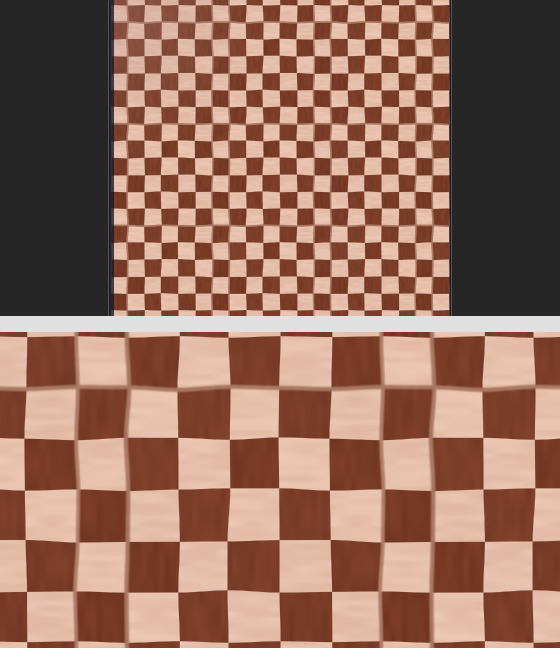
Top, the full canvas; bottom, a detail of the centre.
Give the GLSL for this pattern, as a WebGL 1 fragment shader.

```glsl
precision highp float;
// A wooden chequerboard panel between plain charcoal margins.
// Cells come from a smoothed parity product; grain, warped joints and soft
// seams repeat every six cells, with a haze and a shaded left edge on top.

uniform vec2 u_resolution;

#define CELL 0.05363               // cell side, in canvas heights
#define HALF_COLUMNS 10.0          // columns either side of the centre
#define TILE 6.0                   // cells before the wear repeats
#define WARP 0.07                  // joint unevenness, in cells
#define SEAM_BLUR 0.07             // extra softness along seams, in cells
#define FRAME_HALF 0.5420          // hairline position, in canvas heights
#define SHADE_EDGE -0.5255         // right end of the shaded left strip
#define MARGIN_COLOR vec3(0.15, 0.15, 0.15)
#define LIGHT_WOOD vec3(0.90, 0.75, 0.67)
#define DARK_WOOD vec3(0.475, 0.235, 0.155)
#define SHADE_COLOR vec3(0.09, 0.09, 0.14)
#define HAZE_COLOR vec3(0.72, 0.56, 0.56)

float hash(vec2 p) {
  vec3 q = fract(vec3(p.xyx) * 0.1031);
  q += dot(q, q.yzx + 33.33);
  return fract((q.x + q.y) * q.z);
}

// Value noise whose lattice wraps after the given period.
float tiledNoise(vec2 p, vec2 period, float seed) {
  vec2 i = floor(p);
  vec2 f = fract(p);
  f = f * f * (3.0 - 2.0 * f);
  vec2 a = mod(i, period) + seed;
  vec2 b = mod(i + 1.0, period) + seed;
  return mix(mix(hash(a), hash(vec2(b.x, a.y)), f.x),
             mix(hash(vec2(a.x, b.y)), hash(b), f.x), f.y);
}

// Fine streaks; stretch holds the lattice steps per cell on each axis.
float grain(vec2 p, vec2 stretch, float seed) {
  return tiledNoise(p * stretch, stretch * TILE, seed) - 0.5;
}

// Alternates between +1 and -1 per cell, softened at the joints.
vec2 alternate(vec2 p, vec2 softness) {
  vec2 side = 1.0 - 2.0 * mod(floor(p), 2.0);
  vec2 toJoint = 0.5 - abs(fract(p) - 0.5);
  return side * smoothstep(vec2(0.0), softness, toJoint);
}

// Coverage near a joint line that repeats once per tile.
float seam(float x, float line, float width) {
  float d = abs(mod(x - line + 0.5 * TILE, TILE) - 0.5 * TILE);
  return 1.0 - smoothstep(0.0, width, d);
}

vec3 woodBoard(vec2 p, float pixel) {
  vec2 shift = vec2(tiledNoise(p, vec2(TILE), 11.0),
                    tiledNoise(p, vec2(TILE), 47.0)) - 0.5;
  vec2 q = p + WARP * shift;
  vec2 worn = vec2(max(seam(q.x, 2.0, 0.2), seam(q.x, 3.0, 0.2)),
                   seam(q.y, 2.0, 0.2));
  vec2 cheq = alternate(q, vec2(0.6 * pixel) + SEAM_BLUR * worn);
  float lightness = 0.5 + 0.5 * cheq.x * cheq.y;

  // Pale cells have horizontal grain, dark cells vertical.
  float tone = hash(mod(floor(q), TILE) + 5.0) - 0.5;
  float across = grain(p, vec2(2.0, 9.0), 3.0);
  float along = grain(p, vec2(9.0, 2.0), 71.0);
  vec3 pale = LIGHT_WOOD + vec3(0.04, 0.06, 0.065) * across + 0.018 * tone;
  vec3 deep = DARK_WOOD + vec3(0.06, 0.04, 0.03) * along + 0.025 * tone;
  vec3 color = mix(deep, pale, lightness);

  // Grime gathers in the worn joints.
  float grime = max(seam(q.x, 3.0, 0.09), seam(q.y, 2.0, 0.09));
  return mix(color, vec3(0.60, 0.41, 0.34), 0.3 * grime);
}

float hairline(float x, float center, float pixel) {
  return 1.0 - smoothstep(0.3 * pixel, 0.0012 + 0.5 * pixel, abs(x - center));
}

void main() {
  vec2 uv = (gl_FragCoord.xy - 0.5 * u_resolution) / u_resolution.y;
  float pixel = 1.0 / u_resolution.y;
  vec3 color = woodBoard(uv / CELL, pixel / CELL);

  // Pale haze falling off from the upper left corner.
  float haze = 1.0 - smoothstep(0.0, 0.5, length(uv - vec2(-0.48, 0.46)));
  color = mix(color, HAZE_COLOR, 0.24 * haze);

  // Translucent shade over the left edge, solid beyond the board.
  float shade = 1.0 - smoothstep(-0.5 * pixel, 0.5 * pixel, uv.x - SHADE_EDGE);
  color = mix(color, SHADE_COLOR, 0.78 * shade);
  float boardHalf = HALF_COLUMNS * CELL;
  float outside = smoothstep(-0.5 * pixel, 0.5 * pixel, abs(uv.x) - boardHalf);
  color = mix(color, SHADE_COLOR, outside);

  // Margins and the thin frame lines at the panel sides.
  float margin = smoothstep(-0.5 * pixel, 0.5 * pixel, abs(uv.x) - FRAME_HALF);
  color = mix(color, MARGIN_COLOR, margin);
  float frame = hairline(abs(uv.x), FRAME_HALF, pixel);
  color = mix(color, vec3(0.42, 0.41, 0.43), 0.7 * frame);
  gl_FragColor = vec4(color, 1.0);
}
```
